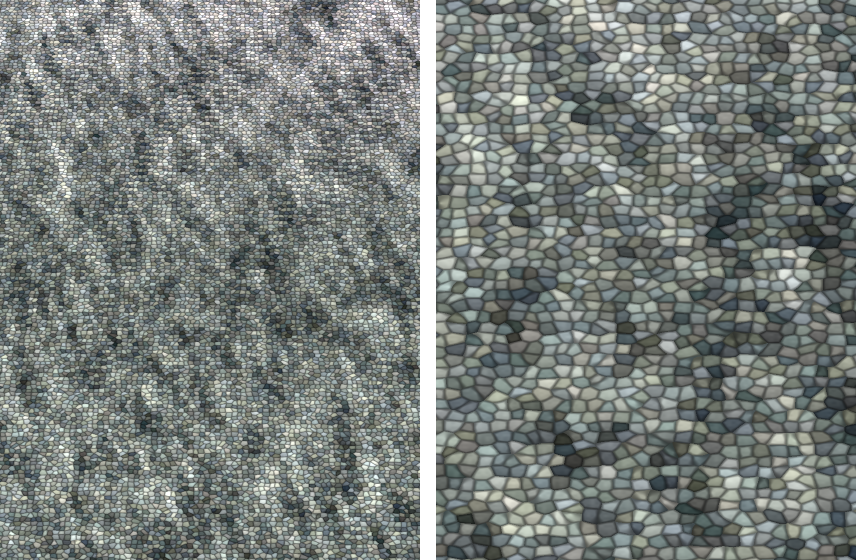
Left: the whole. Right: its middle third, enlarged.
A Shadertoy shader for this texture:

```glsl
// Loop-pile carpet in mixed slate, cream and navy yarn, seen at a slight slant.
// Jittered tilted cells form the loops; each takes one tone from random yarn
// plus slanted streak noise, then gaps, dome light and a broad glow are added.

#define LOOPS vec2(84.0, 118.0)       // loops per canvas width, across and up
#define SLANT 0.20                    // strength of the perspective
#define STREAK_DIR vec2(0.42, -0.907) // direction of the light streaks
#define MEAN_TONE 0.585
#define YARN_CONTRAST 0.40
#define STREAK_CONTRAST 0.40
#define BLOTCH_CONTRAST 0.22
#define GAP_DARKNESS 0.42
#define TINT_AMOUNT 0.07
#define FIBRE_GRAIN 0.05

float hash(vec2 p) {
    return fract(sin(dot(p, vec2(127.1, 311.7))) * 43758.5);
}

vec2 hash2(vec2 p) {
    return vec2(hash(p), hash(p + 57.3));
}

float noise(vec2 p) {
    vec2 i = floor(p), f = fract(p);
    f = f * f * (3.0 - 2.0 * f);
    float low = mix(hash(i), hash(i + vec2(1.0, 0.0)), f.x);
    float high = mix(hash(i + vec2(0.0, 1.0)), hash(i + vec2(1.0, 1.0)), f.x);
    return mix(low, high, f.y);
}

// Tone of a loop whose centre lies at c on the carpet plane
float yarnTone(vec2 c, vec2 id) {
    float along = dot(c, STREAK_DIR);
    float across = dot(c, vec2(-STREAK_DIR.y, STREAK_DIR.x));
    float streak = noise(vec2(across * 48.0, along * 15.0) + 31.0);
    float blotch = noise(c * 22.0 + 11.0);
    return MEAN_TONE
        + YARN_CONTRAST * (hash(id + 3.7) - 0.5)
        + STREAK_CONTRAST * (streak - 0.5)
        + BLOTCH_CONTRAST * (blotch - 0.5);
}

// Colour of the pile at plane position q
vec3 pile(vec2 q) {
    vec2 g = q * LOOPS, cell = floor(g);
    vec2 nearId = cell, nearCentre = g, nearOffset = vec2(0.0);
    float nearest = 9.0, second = 9.0;
    for (int y = -1; y <= 1; y++)
    for (int x = -1; x <= 1; x++) {
        vec2 id = cell + vec2(x, y);
        vec2 centre = id + 0.5 + 0.75 * (hash2(id) - 0.5);
        vec2 r = g - centre;
        float tilt = 1.6 * (hash(id + 9.1) - 0.5);
        float c = cos(tilt), s = sin(tilt);
        float d = length(mat2(c, -s, s, c) * r * vec2(0.88, 1.12));
        if (d < nearest) {
            second = nearest;
            nearest = d;
            nearId = id;
            nearCentre = centre;
            nearOffset = r;
        } else {
            second = min(second, d);
        }
    }

    // Rounded loop: dark seams, lit from above
    float seam = smoothstep(0.0, 0.38, second - nearest);
    float shade = mix(1.0 - GAP_DARKNESS, 1.0, seam);
    shade *= 1.04 + 0.16 * nearOffset.y - 0.12 * nearest;

    // Yarn colour: cool in the darks, creamy in the lights
    float tone = yarnTone(nearCentre / LOOPS, nearId);
    tone += FIBRE_GRAIN * (noise(g * vec2(3.5, 4.5)) - 0.5);
    vec3 hueShift = mix(vec3(-0.028, 0.008, 0.022), vec3(0.002, 0.012, -0.018),
                        clamp(tone, 0.0, 1.0));
    vec2 tint = TINT_AMOUNT * (hash2(nearId + 21.5) - 0.5);
    vec3 dye = vec3(tint.x, 0.5 * tint.y, -tint.x - 0.3 * tint.y);
    return (vec3(tone) + hueShift + dye) * shade;
}

// Broad light: pale violet far right, dim centre, greenish near left
vec3 roomLight(vec2 p) {
    float farEnd = smoothstep(0.65, 1.35, p.y);
    vec2 d = (p - vec2(0.6, 0.7)) * vec2(1.4, 2.0);
    float level = 0.99 + 0.15 * farEnd - 0.10 * exp(-dot(d, d) * 2.0);
    float violet = farEnd * (0.5 + 0.5 * p.x);
    return level * mix(vec3(0.985, 1.01, 0.995), vec3(1.025, 0.975, 1.02), violet);
}

// Slanted view: loops shrink towards the top
vec2 toPlane(vec2 p) {
    vec2 c = p - vec2(0.5, 0.667);
    return c / (1.0 - SLANT * c.y) + 2.0;
}

void mainImage(out vec4 fragColor, in vec2 fragCoord) {
    // Four samples per pixel smooth the loop edges
    vec3 color = vec3(0.0);
    for (int i = 0; i < 4; i++) {
        vec2 offset = vec2(float(i % 2), float(i / 2)) * 0.5 - 0.25;
        color += pile(toPlane((fragCoord + offset) / iResolution.x));
    }
    color *= 0.25 * roomLight(fragCoord / iResolution.x);
    fragColor = vec4(clamp(color, 0.0, 1.0), 1.0);
}
```
